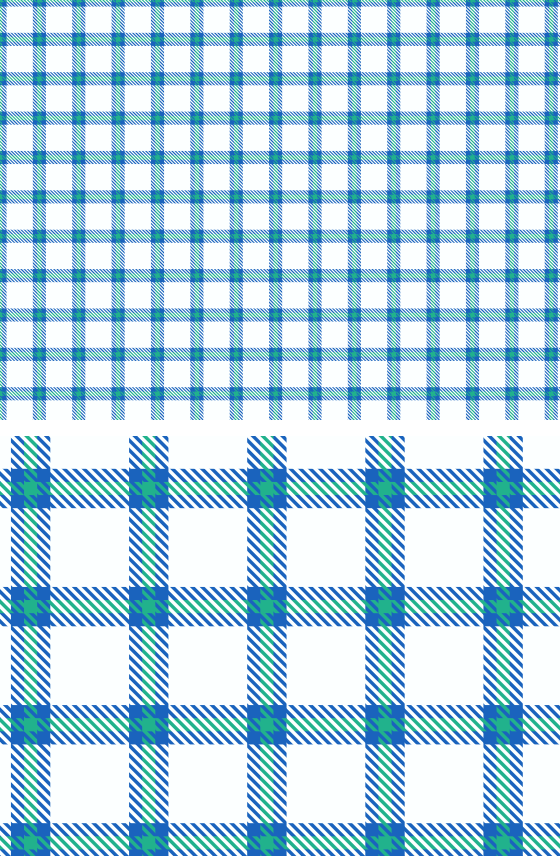
Top: the whole. Bottom: its middle third, enlarged.
Write a WebGL 1 fragment shader that draws this pattern.

```glsl
precision highp float;
// Woven check: blue bands with a green core cross on a white ground.
// Each axis picks a thread colour from its distance to the nearest band centre;
// a diagonal twill then decides whether the warp or the weft lies on top.

#define REPEATS_DOWN 10.6667   // checks per canvas height
#define BAND_HALF 0.166667     // half width of a band, in checks
#define CORE_HALF 0.055556     // half width of its green core
#define TWILL_RIBS 12.0        // diagonal ribs per check
#define TWILL_PHASE 0.083333
#define WHITE vec3(0.99, 1.00, 1.00)
#define BLUE vec3(0.10, 0.39, 0.74)
#define GREEN vec3(0.13, 0.70, 0.55)

uniform vec2 u_resolution;

// Coverage of a shape at a signed distance inside its edge.
float coverage(float inside, float pixel) {
  return clamp(inside / pixel + 0.5, 0.0, 1.0);
}

// Thread colour along one axis; bands are centred on whole numbers.
vec3 threadColour(float position, float pixel) {
  float fromCentre = abs(fract(position + 0.5) - 0.5);
  vec3 colour = mix(WHITE, BLUE, coverage(BAND_HALF - fromCentre, pixel));
  return mix(colour, GREEN, coverage(CORE_HALF - fromCentre, pixel));
}

// 1 where the warp is on top, 0 where the weft is; ribs fall to the right.
float twill(vec2 p, float pixel) {
  float rib = fract((p.x - p.y) * TWILL_RIBS + TWILL_PHASE);
  float inside = (abs(rib - 0.5) - 0.25) / TWILL_RIBS;
  return coverage(inside, pixel * 1.4142);
}

void main() {
  // Check units, measured from the top left corner.
  float pixel = REPEATS_DOWN / u_resolution.y;
  vec2 p = vec2(gl_FragCoord.x, u_resolution.y - gl_FragCoord.y) * pixel;

  vec3 warp = threadColour(p.x, pixel);
  vec3 weft = threadColour(p.y, pixel);
  gl_FragColor = vec4(mix(weft, warp, twill(p, pixel)), 1.0);
}
```
